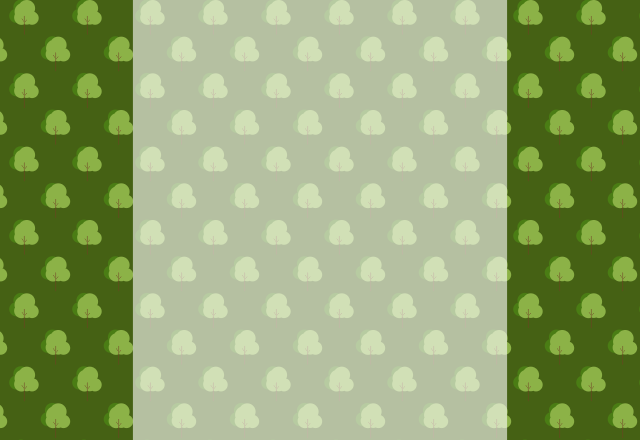
A WebGL 1 fragment shader for this pattern:

```glsl
precision highp float;
// Staggered rows of small round trees on deep green, with a pale translucent
// panel over the middle. Each tree is a union of circles plus thin segments,
// repeated on two interleaved lattices; the canvas is 528 design units tall.

uniform vec2 u_resolution;

const vec2 PERIOD = vec2(75.6, 88.0);

float circle(vec2 p, vec2 center, float radius) {
  return length(p - center) - radius;
}

float segment(vec2 p, vec2 a, vec2 b, float halfWidth) {
  vec2 ab = b - a;
  float t = clamp(dot(p - a, ab) / dot(ab, ab), 0.0, 1.0);
  return length(p - a - ab * t) - halfWidth;
}

// Shaded foliage, behind and to the left
float backCrown(vec2 p) {
  return min(circle(p, vec2(-4.0, 8.0), 9.0),
             circle(p, vec2(-9.5, -2.5), 8.5));
}

// Sunlit foliage, five overlapping lobes
float frontCrown(vec2 p) {
  float d = circle(p, vec2(3.0, 6.5), 10.0);
  d = min(d, circle(p, vec2(-1.0, 2.5), 10.6));
  d = min(d, circle(p, vec2(-3.3, -4.5), 8.8));
  d = min(d, circle(p, vec2(3.0, -4.0), 9.0));
  return min(d, circle(p, vec2(9.3, -5.2), 8.0));
}

// Trunk with two twigs
float wood(vec2 p) {
  float d = segment(p, vec2(0.0, -3.0), vec2(0.0, -24.5), 0.4);
  d = min(d, segment(p, vec2(0.0, -10.0), vec2(-2.8, -6.0), 0.2));
  return min(d, segment(p, vec2(0.0, -11.0), vec2(2.8, -7.5), 0.2));
}

float coverage(float d, float pixel) {
  return clamp(0.5 - d / pixel, 0.0, 1.0);
}

vec3 drawTrees(vec3 color, vec2 p, vec2 origin, float pixel) {
  vec2 q = mod(p - origin + 0.5 * PERIOD, PERIOD) - 0.5 * PERIOD;
  color = mix(color, vec3(0.29, 0.49, 0.08), coverage(backCrown(q), pixel));
  color = mix(color, vec3(0.55, 0.70, 0.28), coverage(frontCrown(q), pixel));
  return mix(color, vec3(0.44, 0.25, 0.14), 0.8 * coverage(wood(q), pixel));
}

void main() {
  float pixel = 528.0 / u_resolution.y;
  vec2 p = gl_FragCoord.xy * pixel;

  // Two lattices, half a period apart
  vec2 origin = vec2(29.1, 71.5);
  vec3 color = vec3(0.27, 0.38, 0.078);
  color = drawTrees(color, p, origin, pixel);
  color = drawTrees(color, p, origin + vec2(0.5, -0.5) * PERIOD, pixel);

  // Translucent white panel, centered
  float panelEdge = abs(p.x - 0.5 * u_resolution.x * pixel) - 224.5;
  color = mix(color, vec3(1.0), 0.6 * coverage(panelEdge, pixel));

  gl_FragColor = vec4(color, 1.0);
}
```
